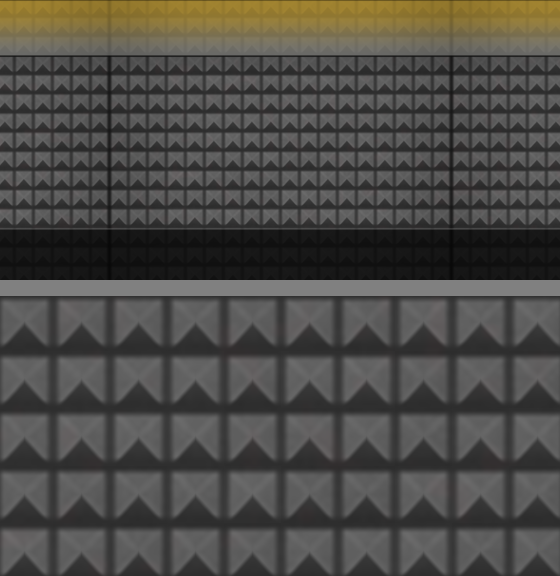
Top, the full canvas; bottom, a detail of the centre.
This pattern is drawn by a WebGL 2 fragment shader. Its source:

```glsl
#version 300 es
precision highp float;
// Rows of soft pyramid studs cover the whole canvas, shaded face by face.
// Three bands tint them: gold fading to grey, charcoal, and near black.
// Wide panels of 18 studs are parted by dark upright seams.

uniform vec2 u_resolution;
out vec4 fragColor;

const vec2 STUD_SIZE = vec2(0.06786, 0.06836);
const vec2 GRID_ORIGIN = vec2(0.3906, 0.6016);
const float STUDS_PER_PANEL = 18.0;
const float GOLD_EDGE = 0.7995;
const float BLACK_EDGE = 0.1823;

const vec3 GOLD = vec3(0.60, 0.49, 0.18);
const vec3 PALE_GREY = vec3(0.43, 0.43, 0.42);

float hash(vec2 p) {
    vec3 q = fract(vec3(p.xyx) * 0.1031);
    q += dot(q, q.yzx + 33.33);
    return fract((q.x + q.y) * q.z);
}

float valueNoise(vec2 p) {
    vec2 i = floor(p);
    vec2 f = fract(p);
    f = f * f * (3.0 - 2.0 * f);
    float low = mix(hash(i), hash(i + vec2(1.0, 0.0)), f.x);
    float high = mix(hash(i + vec2(0.0, 1.0)), hash(i + 1.0), f.x);
    return mix(low, high, f.y);
}

// Brightness of one stud, c running from -0.5 to 0.5 across its cell
float studShade(vec2 c) {
    // Lit upper and side faces, with a slight ridge toward the corners
    float face = 0.355 + 0.035 * c.y - 0.02 * c.x;
    float ridge = abs(abs(c.x) - abs(c.y));
    face += 0.025 * (1.0 - smoothstep(0.0, 0.16, ridge));

    // Lower face lies in shadow and deepens downward
    float lower = smoothstep(-0.04, 0.10, -c.y - 1.1 * abs(c.x));
    face = mix(face, 0.225 + 0.12 * c.y, lower);

    // Rounded fall into the grooves
    float sideGroove = smoothstep(0.34, 0.49, abs(c.x));
    float flatGroove = smoothstep(0.32, 0.48, abs(c.y + 0.01));
    face = mix(face, 0.215, sideGroove);
    return mix(face, 0.175, flatGroove);
}

// Soft stripe of the given half width around distance zero
float softLine(float distance, float halfWidth) {
    return 1.0 - smoothstep(0.0, halfWidth, abs(distance));
}

vec3 goldBand(float y, float shade) {
    float rise = (y - GOLD_EDGE) / (1.0 - GOLD_EDGE);
    vec3 tint = mix(PALE_GREY, GOLD, smoothstep(0.0, 0.88, rise));
    return tint * (0.86 + 0.42 * shade);
}

vec3 charcoalBand(float y, float shade) {
    // The top row sits in a faint shadow
    float dim = mix(0.86, 1.0, smoothstep(0.0, 0.09, GOLD_EDGE - y));
    return vec3(shade * dim);
}

vec3 blackBand(float shade) {
    return vec3(0.035 + 0.15 * shade);
}

void main() {
    vec2 p = gl_FragCoord.xy / u_resolution.y;
    float pixel = 1.0 / u_resolution.y;

    // Stud grid
    vec2 grid = (p - GRID_ORIGIN) / STUD_SIZE;
    vec2 cell = floor(grid);
    float shade = studShade(fract(grid) - 0.5);

    // Wear: uneven studs and fine grain
    float grain = valueNoise(p * 130.0) - 0.5;
    float wear = 1.0 + 0.05 * (hash(cell + 50.0) - 0.5) + 0.05 * grain;
    shade *= wear;

    // Bands, bottom to top
    float aboveBlack = smoothstep(-pixel, pixel, p.y - BLACK_EDGE);
    float aboveGrey = smoothstep(-pixel, pixel, p.y - GOLD_EDGE);
    vec3 color = mix(blackBand(shade), charcoalBand(p.y, shade), aboveBlack);
    color = mix(color, goldBand(p.y, shade), aboveGrey);

    // Faint warm stains in the charcoal
    float stain = smoothstep(0.68, 0.95, valueNoise(p * 32.0 + 9.0));
    color += vec3(0.016, 0.002, 0.004) * stain * aboveBlack * (1.0 - aboveGrey);

    // Panel seams and the gentle shading beside them
    float panelWidth = STUDS_PER_PANEL * STUD_SIZE.x;
    float across = (p.x - GRID_ORIGIN.x) / panelWidth;
    float seam = (fract(across + 0.5) - 0.5) * panelWidth;
    float seamStrength = mix(0.42, 0.08, aboveGrey);
    color *= 1.0 - seamStrength * softLine(seam, 0.014);
    color *= 1.03 - 0.09 * softLine(seam, 0.32);

    // Thin trims at the band edges and the top rim
    color *= 1.0 - 0.65 * softLine(p.y - GOLD_EDGE, 0.0055);
    color = mix(color, vec3(0.34), 0.75 * softLine(p.y - BLACK_EDGE, 0.004));
    color *= 1.0 - 0.4 * softLine(p.y - 1.0, 0.006);

    fragColor = vec4(color, 1.0);
}
```
